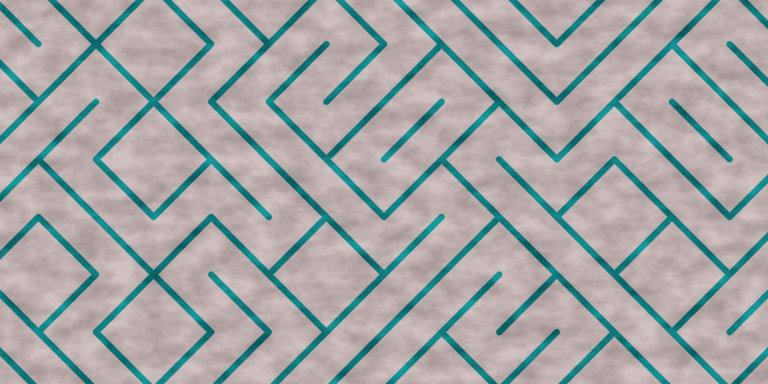
Write a Shadertoy shader that draws this pattern.

```glsl
// Random diagonal maze of round-capped teal strokes on a mottled pinkish grey ground.
// Every square cell holds one of its two diagonals, picked by a hash; a horizontally
// stretched gradient-noise fbm tints both the ground and the strokes.

const float CELL_SIZE     = 0.15;               // in canvas heights
const vec2  GRID_ORIGIN   = vec2(0.1, 0.135);
const float STROKE_RADIUS = 0.0082;
const float EDGE_PIXELS   = 0.8;                // half width of the soft edge
const float RISING_SHARE  = 0.5;                // share of rising diagonals
const float MAZE_SEED     = 17.0;

const vec3  GROUND_COLOR  = vec3(0.742, 0.682, 0.682);
const vec3  GROUND_SPREAD = vec3(0.031);
const vec3  STROKE_COLOR  = vec3(0.062, 0.480, 0.490);
const vec3  STROKE_SPREAD = vec3(0.013, 0.050, 0.050);

const vec2  MOTTLE_FREQ   = vec2(11.0, 18.0);   // noise cells per canvas height
const int   MOTTLE_OCTAVES = 4;
const float MOTTLE_GAIN   = 0.55;
const float MOTTLE_SCALE  = 4.2;                // brings the fbm to about unit deviation

float hash(vec2 p) {
    vec3 q = fract(p.xyx * 0.1031);
    q += dot(q, q.yzx + 33.33);
    return fract((q.x + q.y) * q.z);
}

// Dot product of a random unit gradient with the offset from its lattice corner
float cornerSlope(vec2 corner, vec2 offset) {
    float angle = 6.28319 * hash(corner);
    return dot(vec2(cos(angle), sin(angle)), offset);
}

float gradientNoise(vec2 p) {
    vec2 i = floor(p), f = fract(p);
    vec2 u = f * f * f * (f * (f * 6.0 - 15.0) + 10.0);
    vec2 e = vec2(1.0, 0.0);
    return mix(mix(cornerSlope(i, f),        cornerSlope(i + e.xy, f - e.xy), u.x),
               mix(cornerSlope(i + e.yx, f - e.yx), cornerSlope(i + e.xx, f - e.xx), u.x), u.y);
}

float mottle(vec2 p) {
    float sum = 0.0, amplitude = 1.0;
    p = p * MOTTLE_FREQ + 40.0;
    for (int i = 0; i < MOTTLE_OCTAVES; i++) {
        sum += amplitude * gradientNoise(p);
        p = p * 2.0 + vec2(19.3, 7.7);
        amplitude *= MOTTLE_GAIN;
    }
    return sum * MOTTLE_SCALE;
}

float segmentDistance(vec2 p, vec2 a, vec2 b) {
    vec2 pa = p - a, ba = b - a;
    return length(pa - ba * clamp(dot(pa, ba) / dot(ba, ba), 0.0, 1.0));
}

// Distance to the nearest diagonal; neighbours are included for their round caps
float mazeDistance(vec2 p) {
    vec2 g = (p - GRID_ORIGIN) / CELL_SIZE;
    vec2 cell = floor(g);
    float d = 10.0;
    for (int y = -1; y <= 1; y++) {
        for (int x = -1; x <= 1; x++) {
            vec2 id = cell + vec2(x, y);
            float rising = step(hash(id + MAZE_SEED), RISING_SHARE);
            vec2 start = vec2(0.0, 1.0 - rising), end = vec2(1.0, rising);
            d = min(d, segmentDistance(g - id, start, end));
        }
    }
    return d * CELL_SIZE;
}

void mainImage(out vec4 fragColor, in vec2 fragCoord) {
    vec2 p = fragCoord / iResolution.y;
    float edge = EDGE_PIXELS / iResolution.y;

    // Shared tint field
    float tint = clamp(mottle(p), -2.8, 2.4);
    vec3 ground = GROUND_COLOR + GROUND_SPREAD * tint;
    vec3 stroke = STROKE_COLOR + STROKE_SPREAD * tint;

    // Strokes over ground
    float ink = 1.0 - smoothstep(-edge, edge, mazeDistance(p) - STROKE_RADIUS);
    fragColor = vec4(mix(ground, stroke, ink), 1.0);
}
```
